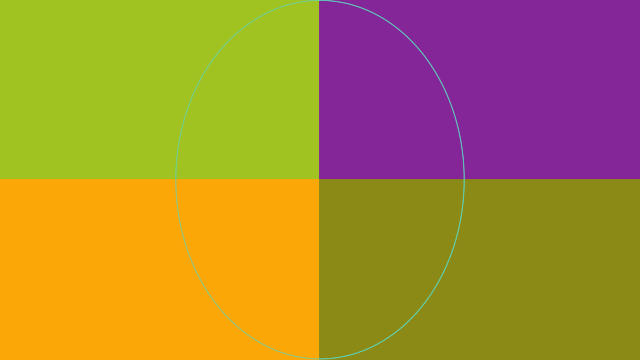
Reproduce this background procedurally as a Shadertoy shader.

```glsl
#define SPLIT vec2(0.4985, 0.5025)
#define RING_CENTER vec2(0.5, 0.501)
#define RING_RADII vec2(0.4005, 0.498)
#define RING_WIDTH 0.0034
#define RING_OPACITY vec2(0.62, 0.85)
#define LIME vec3(0.626, 0.763, 0.133)
#define PURPLE vec3(0.518, 0.146, 0.596)
#define ORANGE vec3(0.984, 0.655, 0.030)
#define OLIVE vec3(0.545, 0.541, 0.086)
#define RING_COLOR vec3(0.36, 0.84, 0.74)

// First-order distance to an axis-aligned ellipse
float ellipseDistance(vec2 p, vec2 radii) {
    vec2 q = p / radii;
    float slope = length(q / radii);
    return length(q) * (length(q) - 1.0) / max(slope, 1e-4);
}

void mainImage(out vec4 fragColor, in vec2 fragCoord) {
    vec2 uv = fragCoord / iResolution.xy;
    float aspect = iResolution.x / iResolution.y;
    float pixel = 1.0 / iResolution.y;

    // Four quadrants with antialiased borders
    vec2 side = clamp((uv - SPLIT) * iResolution.xy + 0.5, 0.0, 1.0);
    vec3 lower = mix(ORANGE, OLIVE, side.x);
    vec3 upper = mix(LIME, PURPLE, side.x);
    vec3 color = mix(lower, upper, side.y);

    // Thin oval outline, fainter on the left half
    vec2 p = (uv - RING_CENTER) * vec2(aspect, 1.0);
    float edge = abs(ellipseDistance(p, RING_RADII)) - 0.5 * RING_WIDTH;
    float ring = 1.0 - smoothstep(-0.5 * pixel, 0.5 * pixel, edge);
    float opacity = mix(RING_OPACITY.x, RING_OPACITY.y, side.x);
    color = mix(color, RING_COLOR, ring * opacity);

    fragColor = vec4(color, 1.0);
}
```
